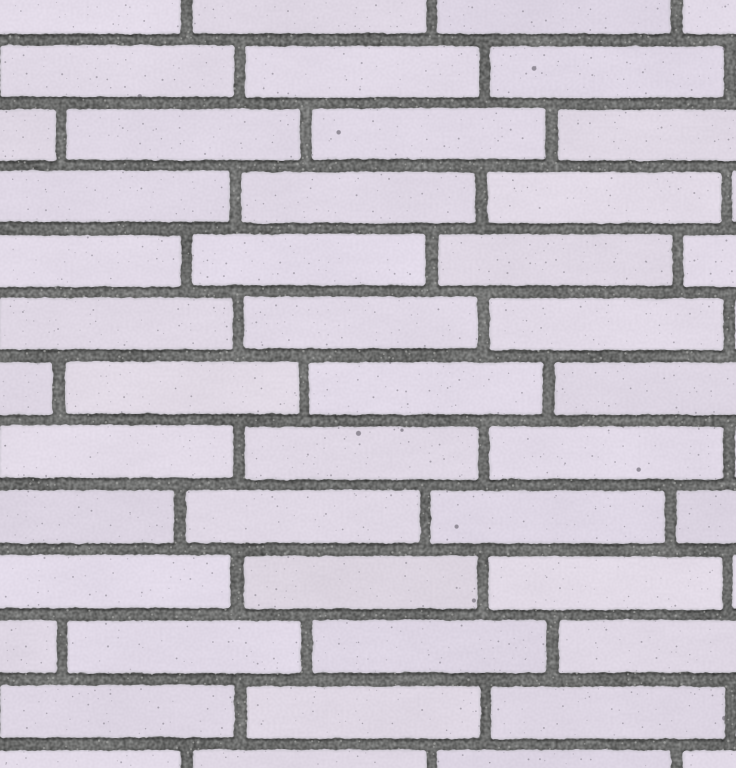
This texture is drawn by a Shadertoy shader. Its source:

```glsl
const float TAU = 6.283185;
const vec2 BRICKS = vec2(3.0, 12.0);        // repeats across and down
const vec2 JOINT = vec2(0.0148, 0.0155);    // mortar widths, canvas heights
const float FIRST_JOINT = 0.375;            // lowest bed joint, in rows
const float SAG = 0.036;                    // slow drift of the courses, in rows
const float EVEN_SHIFT = -0.03;             // bond offsets, in bricks
const float ODD_SHIFT = 0.25;
const float ROW_JITTER = 0.03;
const float BRICK_JITTER = 0.0028;
const float CORNER = 0.004;
const float EDGE_WEAR = 0.0018;
const float SOFTNESS = 0.0011;
const vec3 BRICK_COLOR = vec3(0.875, 0.845, 0.895);
const vec3 RIM_COLOR = vec3(0.77, 0.76, 0.79);
const vec3 PIT_COLOR = vec3(0.50, 0.48, 0.52);
const vec3 MORTAR_COLOR = vec3(0.435, 0.437, 0.433);
const vec3 SAND_COLOR = vec3(0.66, 0.66, 0.65);

vec3 hash3(vec2 cell, float seed) {
    vec3 q = fract(vec3(cell, seed) * vec3(0.1031, 0.1030, 0.0973));
    q += dot(q, q.yxz + 33.33);
    return fract((q.xxy + q.yxx) * q.zyx);
}

float cornerSlope(vec2 cell, vec2 offset, vec2 period, float seed) {
    float angle = TAU * hash3(mod(cell, period), seed).x;
    return dot(vec2(cos(angle), sin(angle)), offset);
}

// Gradient noise that wraps after period cells
float noise(vec2 uv, vec2 period, float seed) {
    vec2 p = uv * period, i = floor(p), f = p - i;
    vec2 u = f * f * f * (f * (f * 6.0 - 15.0) + 10.0);
    vec2 e = vec2(1.0, 0.0);
    float low = mix(cornerSlope(i, f, period, seed),
                    cornerSlope(i + e, f - e, period, seed), u.x);
    float high = mix(cornerSlope(i + e.yx, f - e.yx, period, seed),
                     cornerSlope(i + 1.0, f - 1.0, period, seed), u.x);
    return mix(low, high, u.y);
}

// Round specks, at most one per grid cell
float specks(vec2 uv, vec2 grid, float chance, float radius, float blur, vec2 scale, float seed) {
    vec2 p = uv * grid, cell = floor(p);
    vec3 rnd = hash3(mod(cell, grid), seed);
    float size = radius * (0.6 + 0.4 * fract(rnd.z * 91.7));
    float dist = length((p - cell - 0.2 - 0.6 * rnd.xy) / grid * scale);
    return step(rnd.z, chance) * (1.0 - smoothstep(size - blur, size + blur, dist));
}

float roundedBox(vec2 p, vec2 halfSize, float radius) {
    vec2 q = abs(p) - halfSize + radius;
    return length(max(q, 0.0)) + min(max(q.x, q.y), 0.0) - radius;
}

void mainImage(out vec4 fragColor, in vec2 fragCoord) {
    vec2 uv = fragCoord / iResolution.xy;
    vec2 scale = vec2(iResolution.x / iResolution.y, 1.0);
    float blur = max(0.7 / iResolution.y, SOFTNESS);

    // Brick layout: odd courses step alternately right and left
    vec2 p = uv * BRICKS;
    p.y -= FIRST_JOINT + SAG * (1.0 - cos(TAU * (uv.y - FIRST_JOINT / BRICKS.y)));
    float row = mod(floor(p.y), BRICKS.y);
    float even = 1.0 - mod(row, 2.0);
    p.x -= even * EVEN_SHIFT + ODD_SHIFT * sin(0.25 * TAU * row);
    p.x -= ROW_JITTER * (hash3(vec2(row, 5.0), 2.0).x - 0.5);
    vec2 id = mod(floor(p), BRICKS);
    vec3 rnd = hash3(id, 7.0);

    // Brick outline with worn edges
    vec2 cellSize = scale / BRICKS;
    vec2 local = (fract(p) - 0.5) * cellSize + BRICK_JITTER * (rnd.xy - 0.5);
    vec2 halfSize = 0.5 * (cellSize - JOINT);
    float wear = noise(uv, vec2(58.0, 60.0), 3.0) + 0.7 * noise(uv, vec2(172.0, 180.0), 4.0);
    float dist = roundedBox(local, halfSize, CORNER) + EDGE_WEAR * wear;

    // Brick face: tone, mottling, streaks, grain and pits
    float grain = noise(uv, vec2(240.0, 250.0), 11.0);
    float mottle = noise(uv, vec2(9.0, 10.0), 12.0) + 0.6 * noise(uv, vec2(24.0, 70.0), 13.0);
    vec3 face = BRICK_COLOR + 0.03 * (rnd.z - 0.5) + 0.016 * mottle + 0.022 * grain;
    face.b += 0.012 * (rnd.x - 0.5);
    face = mix(face, RIM_COLOR, 0.6 * smoothstep(-0.0045, 0.0, dist));
    float pits = 0.6 * specks(uv, vec2(44.0, 46.0), 0.3, 0.0012, blur, scale, 21.0);
    pits += 0.35 * specks(uv, vec2(71.0, 75.0), 0.3, 0.0009, blur, scale, 22.0);
    pits += 0.8 * specks(uv, vec2(19.0, 20.0), 0.02, 0.0034, blur, scale, 23.0);
    face = mix(face, PIT_COLOR, min(pits, 1.0));

    // Mortar: sandy grain, dark patches and shadow beneath the bricks
    float sand = noise(uv, vec2(150.0, 158.0), 31.0);
    float patches = noise(uv, vec2(13.0, 14.0), 32.0);
    vec3 mortar = MORTAR_COLOR + 0.13 * grain + 0.11 * sand + 0.07 * patches;
    float beneath = smoothstep(0.0, 0.004, -local.y - halfSize.y + 0.002);
    float contact = 1.0 - smoothstep(0.0005, 0.0055, dist);
    mortar *= 1.0 - contact * (0.12 + 0.24 * beneath);
    float lightGrains = specks(uv, vec2(128.0, 134.0), 0.14, 0.0015, blur, scale, 33.0);
    mortar = mix(mortar, SAND_COLOR, 0.7 * lightGrains);

    fragColor = vec4(mix(face, mortar, smoothstep(-blur, blur, dist)), 1.0);
}
```
